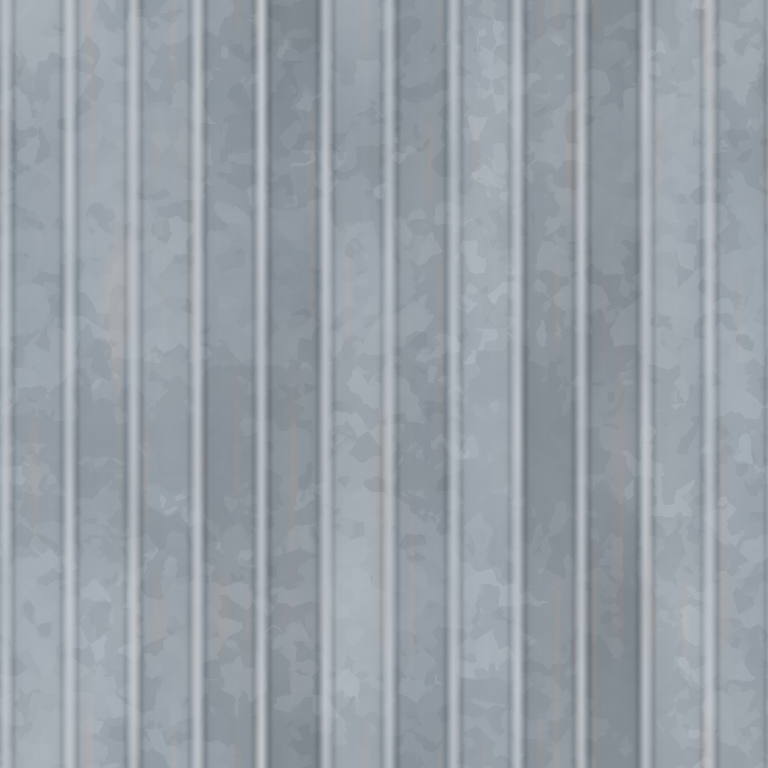
Write a Shadertoy shader that draws this texture.

```glsl
// Weathered galvanised sheet with twelve narrow raised vertical ribs.
// Flat panels get individual tones, drifting stains, zinc flakes and faint rust;
// each rib is a soft highlight between two shaded grooves.

const float RIBS = 12.0;
const float RIB_OFFSET = 0.085;   // first rib centre, in rib spacings
const vec3 STEEL_TINT = vec3(-0.034, 0.0, 0.031);
const vec3 RIB_LIGHT = vec3(0.755, 0.775, 0.795);
const vec3 RUST_TINT = vec3(0.035, 0.003, -0.020);
const float PANEL_TONES[12] = float[12](
    0.64, 0.65, 0.63, 0.59, 0.57, 0.645, 0.585, 0.66, 0.595, 0.565, 0.66, 0.64);

float hash(vec2 p) {
    vec3 q = fract(p.xyx * 0.1031);
    q += dot(q, q.yzx + 33.33);
    return fract((q.x + q.y) * q.z);
}

// Value noise that wraps after the given number of cells.
float noise(vec2 uv, vec2 cells, float seed) {
    vec2 p = uv * cells;
    vec2 i = floor(p);
    vec2 f = fract(p);
    f = f * f * (3.0 - 2.0 * f);
    float a = hash(mod(i, cells) + seed);
    float b = hash(mod(i + vec2(1, 0), cells) + seed);
    float c = hash(mod(i + vec2(0, 1), cells) + seed);
    float d = hash(mod(i + vec2(1, 1), cells) + seed);
    return mix(mix(a, b, f.x), mix(c, d, f.x), f.y);
}

float fbm(vec2 uv, vec2 cells, float seed) {
    float sum = 0.0;
    float gain = 0.5;
    for (int octave = 0; octave < 4; octave++) {
        sum += gain * noise(uv, cells, seed);
        cells *= 2.0;
        seed += 17.0;
        gain *= 0.5;
    }
    return sum / 0.9375;
}

// Random value per irregular flake, blended softly at the flake borders.
float flakes(vec2 uv, float cells, float seed) {
    vec2 p = uv * cells;
    vec2 base = floor(p);
    float sum = 0.0;
    float total = 0.0;
    for (int y = -1; y <= 1; y++)
    for (int x = -1; x <= 1; x++) {
        vec2 cell = base + vec2(x, y);
        vec2 id = mod(cell, cells) + seed;
        vec2 site = cell + vec2(hash(id), hash(id + 71.0));
        float weight = exp(-32.0 * distance(p, site));
        sum += weight * hash(id + 139.0);
        total += weight;
    }
    return sum / total;
}

// Base brightness of one panel, drifting slowly along its height.
float panelTone(float index, float y) {
    float panel = mod(index, RIBS);
    float drift = noise(vec2(0.0, y), vec2(1, 5), 13.0 * panel + 5.0);
    return PANEL_TONES[int(panel)] + 0.055 * (drift - 0.5);
}

// Flake patches: ragged light and dark areas where stains cross a threshold.
float patina(vec2 uv, float tone) {
    vec2 warp = vec2(fbm(uv, vec2(32), 7.0), fbm(uv, vec2(32), 47.0)) - 0.5;
    vec2 p = uv + 0.022 * warp;
    float coarse = flakes(p, 42.0, 11.0);
    float fine = flakes(p, 76.0, 29.0);
    float stain = fbm(uv, vec2(6, 5), 83.0) + 0.26 * (coarse - 0.5) + 0.12 * (fine - 0.5);
    float light = smoothstep(0.56, 0.59, stain + 0.8 * (tone - 0.62));
    float dark = 1.0 - smoothstep(0.37, 0.41, stain);
    float grain = 0.010 * (coarse - 0.5) + 0.008 * (fine - 0.5);
    return light * (0.016 + 0.018 * coarse) - 0.020 * dark + grain;
}

// Gaussian bump of the given half-width.
float bump(float x, float width) {
    return exp(-x * x / (width * width));
}

void mainImage(out vec4 fragColor, in vec2 fragCoord) {
    vec2 uv = fragCoord / iResolution.xy;
    float x = uv.x * RIBS - RIB_OFFSET;
    float rib = floor(x + 0.5);
    float d = x - rib;            // signed distance to the nearest rib

    // Panel surface
    float side = smoothstep(-0.08, 0.08, d);
    float tone = mix(panelTone(rib - 1.0, uv.y), panelTone(rib, uv.y), side);
    float cloud = fbm(uv, vec2(5, 4), 101.0) - 0.5;
    float brushed = noise(uv, vec2(120, 6), 57.0) - 0.5;
    tone += 0.055 * cloud + 0.007 * brushed + patina(uv, tone);
    vec3 color = tone + STEEL_TINT;

    // Thin vertical rust traces
    float trace = smoothstep(0.70, 0.96, noise(uv, vec2(84, 5), 211.0));
    color += RUST_TINT * (trace * 0.8 + 0.5 * cloud);

    // Grooves and rib highlight
    float ribId = mod(rib, RIBS);
    float wear = noise(vec2(0.0, uv.y), vec2(1, 9), 19.0 * ribId + 3.0);
    float strength = 0.70 + 0.18 * hash(vec2(ribId, 8.0)) + 0.16 * (wear - 0.5);
    float groove = 0.060 * bump(d + 0.125, 0.040) + 0.068 * bump(d - 0.130, 0.042);
    color -= groove + 0.014 * bump(d, 0.26);
    color = mix(color, RIB_LIGHT + 0.02 * (wear - 0.5), strength * bump(d, 0.068));

    fragColor = vec4(clamp(color, 0.0, 1.0), 1.0);
}
```
